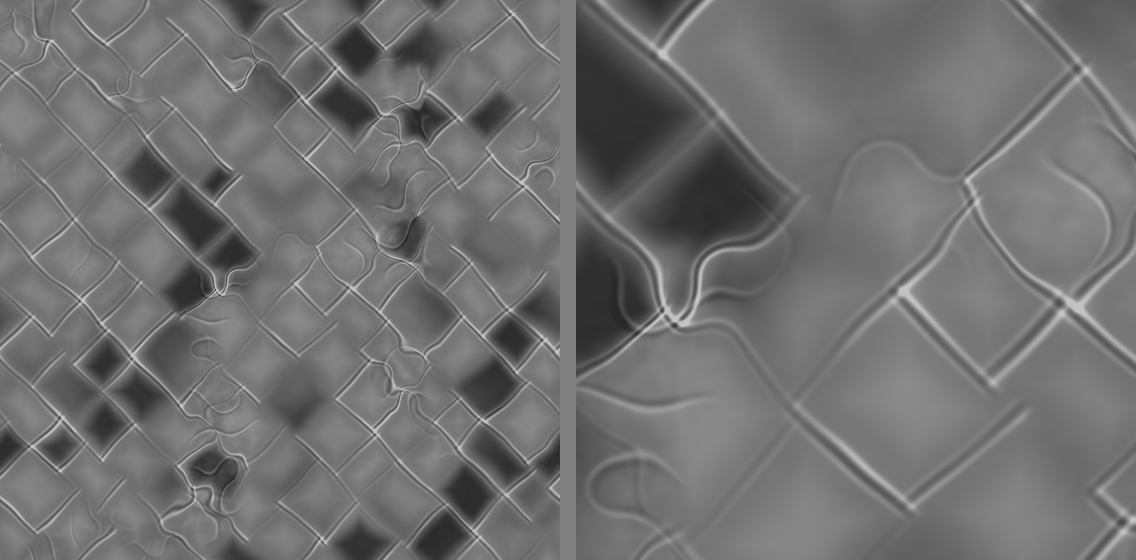
Left, the full canvas; right, a detail of the centre.
A Shadertoy shader for this texture:

```glsl
const float ROWS = 8.0; // diagonal courses per canvas side

vec3 hash3(vec2 c) {
    vec3 p = fract(c.xyx * vec3(0.1031, 0.1030, 0.0973));
    p += dot(p, p.yxz + 33.33);
    return fract((p.xxy + p.yzz) * p.zyx);
}

vec2 gradient(vec2 c, float period) {
    float angle = 6.2832 * hash3(mod(c, period) + period * 3.0).x;
    return vec2(cos(angle), sin(angle));
}

// Gradient noise that wraps after a whole number of cells
float noise(vec2 p, float period) {
    vec2 i = floor(p), f = fract(p);
    vec2 s = f * f * f * (f * (f * 6.0 - 15.0) + 10.0);
    vec2 e = vec2(1.0, 0.0);
    float a = dot(gradient(i, period), f);
    float b = dot(gradient(i + e.xy, period), f - e.xy);
    float c = dot(gradient(i + e.yx, period), f - e.yx);
    float d = dot(gradient(i + e.xx, period), f - e.xx);
    return mix(mix(a, b, s.x), mix(c, d, s.x), s.y);
}

// Maps equivalent diagonal cells to one key, so the canvas tiles
vec3 cellHash(vec2 cell, float seed) {
    float turn = floor(cell.x / ROWS);
    vec2 key = vec2(cell.x - turn * ROWS, mod(cell.y - turn * ROWS, 2.0 * ROWS));
    return hash3(key + seed);
}

vec3 rowHash(float row) { return hash3(vec2(mod(row, ROWS), 71.0)); }

float rowEdge(float row) { return row + 0.34 * (rowHash(row).x - 0.5); }

float jointEdge(vec2 cell) {
    return cell.y + rowHash(cell.x).y + 0.5 * (cellHash(cell, 19.0).x - 0.5);
}

float bell(float d, float width) { return exp(-d * d / (width * width)); }

// Raised seam: bright crest, dark groove, faint second crest and halo
float seam(float d, float overshoot) {
    float crest = 0.21 * bell(d, 0.024) - 0.11 * bell(d + 0.05, 0.028);
    crest += 0.08 * bell(d + 0.095, 0.022) + 0.045 * bell(d, 0.13);
    return crest * (1.0 - smoothstep(-0.04, 0.1, overshoot));
}

float roundedBox(vec2 p, vec2 halfSize, float radius) {
    vec2 q = abs(p) - halfSize + radius;
    return length(max(q, 0.0)) + min(max(q.x, q.y), 0.0) - radius;
}

void mainImage(out vec4 fragColor, in vec2 fragCoord) {
    vec2 uv = fragCoord / iResolution.xy;
    float region = noise(uv * 3.0 + 0.4, 3.0);
    float cloud = noise(uv * 9.0 + 0.7, 9.0);
    float wear = smoothstep(0.12, 0.42, noise(uv * 6.0 + 0.2, 6.0));

    // Diagonal coordinates, bent gently and torn where worn
    vec2 bend = vec2(noise(uv * 8.0, 8.0), noise(uv * 8.0 + 3.5, 8.0));
    vec2 tear = vec2(noise(uv * 19.0, 19.0), noise(uv * 19.0 + 7.5, 19.0));
    vec2 p = ROWS * vec2(uv.x + uv.y, uv.x - uv.y);
    p += 0.16 * bend + (0.03 + 0.5 * wear) * tear;

    float shade = 0.425 + 0.05 * cloud;
    float seams = 0.0;
    for (int y = -1; y <= 1; y++) {
        float row = floor(p.x) + float(y);
        float low = rowEdge(row), high = rowEdge(row + 1.0);
        float column = floor(p.y - rowHash(row).y);
        for (int x = -1; x <= 1; x++) {
            vec2 cell = vec2(row, column + float(x));
            vec3 h = cellHash(cell, 43.0);
            float left = jointEdge(cell), right = jointEdge(cell + vec2(0.0, 1.0));
            vec2 center = 0.5 * vec2(low + high, left + right);
            vec2 halfSize = 0.5 * vec2(high - low, right - left);

            // Soft tile body: pale centre or dark stain
            float box = roundedBox(p - center, halfSize, 0.2);
            float dark = smoothstep(0.58, 1.0, h.z + 0.8 * region);
            float stain = 1.0 - smoothstep(-0.32, 0.05, box + 0.2 * cloud);
            float glow = 1.0 - smoothstep(-0.45, 0.0, box);
            shade += 0.095 * glow * (1.0 - dark) - 0.24 * stain * dark;

            // Broken joints along and across the course
            vec2 outside = abs(p - center) - halfSize;
            seams += seam(p.x - low, outside.y) * smoothstep(0.1, 0.5, h.x);
            seams += seam(p.y - left, outside.x) * smoothstep(0.2, 0.6, h.y);
        }
    }
    shade += seams * clamp(0.85 + 1.3 * noise(uv * 13.0 + 0.3, 13.0), 0.2, 1.5);

    // Curled chips and fine grain in worn patches
    float curl = noise(uv * 15.0 + 0.6, 15.0);
    shade += wear * (0.13 * bell(curl, 0.03) - 0.08 * bell(curl + 0.06, 0.035));
    float grain = noise(uv * 90.0, 90.0) + 0.6 * noise(uv * 47.0, 47.0);
    shade += (0.008 + 0.03 * wear) * grain;

    fragColor = vec4(vec3(clamp(shade, 0.16, 0.76)), 1.0);
}
```
